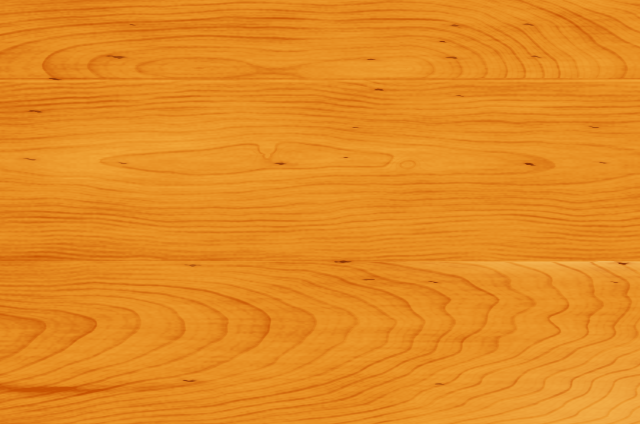
Reproduce this texture procedurally as a Shadertoy shader.

```glsl
const vec3 DARK = vec3(0.79, 0.35, 0.02);
const vec3 GOLD = vec3(0.90, 0.55, 0.13);
const vec3 PALE = vec3(0.95, 0.66, 0.23);
const vec3 SAPWOOD = vec3(0.97, 0.77, 0.42);
const vec3 FLECK = vec3(0.50, 0.17, 0.01);
const float LOW_SEAM = 0.384;
const float HIGH_SEAM = 0.814;
const float LINE_WIDTH = 0.0034;
const float LINE_DEPTH = 0.66;
const float RING_SHADE = 0.42;
const float BROAD_DEPTH = 0.27;
const float FIBRE_DEPTH = 0.36;
const float GRAIN_DEPTH = 0.24;
const float BASE_TONE = 0.13;
const vec2 FLECK_CELL = vec2(0.19, 0.04);

float hash(vec2 p) {
    p = fract(p * vec2(0.1031, 0.1137));
    p += dot(p, p.yx + 33.33);
    return fract((p.x + p.y) * p.x * 17.3);
}

float noise(vec2 p) {
    vec2 i = floor(p), f = fract(p);
    f = f * f * (3.0 - 2.0 * f);
    return mix(mix(hash(i), hash(i + vec2(1, 0)), f.x),
               mix(hash(i + vec2(0, 1)), hash(i + vec2(1, 1)), f.x), f.y);
}

// Layered, turned sines, about -1 to 1
float waves(vec2 p) {
    float sum = 0.0, amp = 0.5;
    for (int i = 0; i < 5; i++) {
        sum += amp * sin(p.x + 1.6 * sin(p.y * 0.8 + float(i)));
        p = mat2(0.8, -0.6, 0.6, 0.8) * p * 1.7 + 2.3;
        amp *= 0.55;
    }
    return sum;
}

float smoothMin(float a, float b, float k) {
    float h = max(k - abs(a - b), 0.0) / k;
    return min(a, b) - h * h * k * 0.25;
}

// Growth ring fields: every whole number is one ring line
float topRings(vec2 p) {
    p += vec2(0.03, 0.010) * waves(p * vec2(6.0, 14.0) + 4.0);
    vec2 d = p - vec2(0.95, 0.835);
    float arch = length(d * vec2(d.x < 0.0 ? 0.10 : 0.42, 1.0));
    float eye = length((p - vec2(0.47, 0.84)) * vec2(0.20, 1.0));
    float r = smoothMin(arch, eye, 0.02);
    return 32.0 * r + 90.0 * r * r;
}

float middleRings(vec2 p) {
    p.y += 0.016 * waves(p * vec2(6.0, 13.0));
    float r = length((p - vec2(0.62, 0.622)) * vec2(0.075, 1.0));
    for (float i = 0.0; i < 2.0; i++) {
        vec2 knot = p - vec2(0.63 + 0.33 * i, 0.625 - 0.012 * i);
        r += 0.030 * exp(-dot(knot, knot * vec2(900.0, 3000.0)));
    }
    return 30.0 * r + 170.0 * r * r;
}

float bottomRings(vec2 p) {
    float wild = smoothstep(0.55, 1.2, p.x);
    p.x += mix(0.04, 0.075, wild) * waves(p * vec2(4.0, 16.0) + 1.0);
    p.x += 0.010 * wild * sin(p.y * 95.0 + 7.0 * p.x);
    p.y += 0.010 * waves(p * vec2(7.0, 12.0) + 8.0);
    float dy = p.y - 0.215 - 0.05 * p.x;
    float along = clamp(p.x / 1.3, 0.0, 1.0);
    float bend = dy > 0.0 ? mix(55.0, 13.0, along) : mix(24.0, 9.0, along);
    return 8.0 * (p.x + bend * dy * dy) + 2.2 * p.x * p.x;
}

// Short mineral streaks: x is the core, y the soft halo
vec2 flecks(vec2 p) {
    vec2 id = floor(p / FLECK_CELL);
    vec2 jitter = vec2(hash(id + 3.1), hash(id + 17.7)) - 0.5;
    vec2 local = p - (id + 0.5 + jitter * vec2(0.5, 0.4)) * FLECK_CELL;
    local.y += 0.0008 * sin(local.x * 170.0 + id.x) + 0.05 * local.x;
    float y = (id.y + 0.5) * FLECK_CELL.y;
    float bands = exp(-pow((y - 0.36) / 0.03, 2.0))
                + exp(-pow((y - 0.61) / 0.03, 2.0))
                + 0.6 * smoothstep(0.80, 0.86, y);
    float present = step(hash(id + 41.3), 0.06 + 0.45 * bands);
    float size = hash(id + 59.9);
    float e = length(local / (vec2(0.021, 0.0032) * mix(0.4, 1.0, size)));
    e += 0.9 * (noise(p * vec2(110.0, 320.0)) - 0.5);
    return present * mix(0.5, 1.0, hash(id + 73.1))
         * vec2(1.0 - smoothstep(0.3, 1.2, e), exp(-0.4 * e * e));
}

void mainImage(out vec4 fragColor, in vec2 fragCoord) {
    vec2 p = fragCoord / iResolution.y;
    float pixel = 1.0 / iResolution.y;
    float board = step(LOW_SEAM, p.y) + step(HIGH_SEAM, p.y);
    float rings = board < 0.5 ? bottomRings(p)
                : board < 1.5 ? middleRings(p) : topRings(p);

    // Thin ring lines, each with a soft shade on one side, and faint lines between
    float slope = max(length(vec2(dFdx(rings), dFdy(rings))) / pixel, 2.0);
    float lineDist = abs(fract(rings + 0.5) - 0.5) / slope;
    float line = 1.0 - smoothstep(0.0, LINE_WIDTH + 0.5 * pixel, lineDist);
    float strength = 0.3 + 0.7 * hash(vec2(floor(rings + 0.5), board * 7.0 + 2.0));
    strength *= 0.5 + 0.8 * noise(p * vec2(9.0, 22.0));
    strength *= 1.0 - 0.6 * smoothstep(80.0, 140.0, slope);
    float shade = pow(fract(rings), 3.0) * smoothstep(0.0, 0.004, lineDist);
    float between = 0.5 + 0.5 * cos(rings * 18.85 + 2.0 * noise(p * 30.0));
    between = pow(between, 3.0) * (1.0 - smoothstep(50.0, 110.0, slope));

    // Tone: -1 is dark, 0 gold, 1 pale
    float tone = BASE_TONE + BROAD_DEPTH * waves(p * vec2(2.0, 8.0) + board * 5.0);
    tone += 0.30 * (noise(vec2(rings * 0.7, board * 9.0 + p.x * 2.0)) - 0.5);
    tone += 0.30 * (noise(p * vec2(5.0, 24.0) + 3.0) - 0.5);
    tone += FIBRE_DEPTH * (noise(p * vec2(12.0, 190.0)) - 0.5);
    tone += GRAIN_DEPTH * (noise(p * vec2(130.0, 290.0) + 9.0) - 0.5);
    tone -= RING_SHADE * shade + LINE_DEPTH * strength * line + 0.14 * between;

    // Pale heart of the middle board, darker left side
    tone += 0.22 * exp(-pow((p.y - 0.63) / 0.06, 2.0));
    tone -= 0.20 * (1.0 - smoothstep(0.0, 0.35, p.x)) * (1.0 - 0.5 * board);
    tone += 0.22 * smoothstep(0.8, 1.5, p.x) * (1.0 - min(board, 1.0));

    // Board edges and the long stain at the lower left
    float aboveLow = p.y - LOW_SEAM, aboveHigh = p.y - HIGH_SEAM;
    tone -= 0.38 * exp(-abs(aboveLow) / 0.025) * step(0.0, aboveLow);
    tone -= 0.45 * exp(-pow(aboveHigh / 0.0025, 2.0));
    tone += 0.45 * exp(-pow((aboveHigh + 0.005) / 0.003, 2.0));
    float stainY = p.y - 0.085 + 0.004 * sin(p.x * 11.0);
    float stain = exp(-pow(stainY / 0.011, 2.0)) * (1.0 - smoothstep(0.15, 0.6, p.x));
    tone -= 1.1 * stain * (0.35 + noise(p * vec2(14.0, 140.0)));

    vec3 color = tone < 0.0 ? mix(GOLD, DARK, min(-tone, 1.1))
                            : mix(GOLD, PALE, min(tone, 1.1));

    // Pale sapwood under the low seam and in the lower right corner
    float under = exp(-abs(aboveLow) / 0.022) * smoothstep(0.75, 1.45, p.x);
    float corner = smoothstep(0.4, 0.0, length((p - vec2(1.5, 0.0)) * vec2(0.7, 1.3)));
    float sap = (1.0 - step(0.0, aboveLow)) * max(under, 0.5 * corner);
    color = mix(color, SAPWOOD, 0.75 * sap * (1.0 - 0.6 * line));

    vec2 fleck = flecks(p);
    color = mix(color, DARK, 0.55 * fleck.y);
    color = mix(color, FLECK, 0.85 * fleck.x);
    fragColor = vec4(color, 1.0);
}
```
